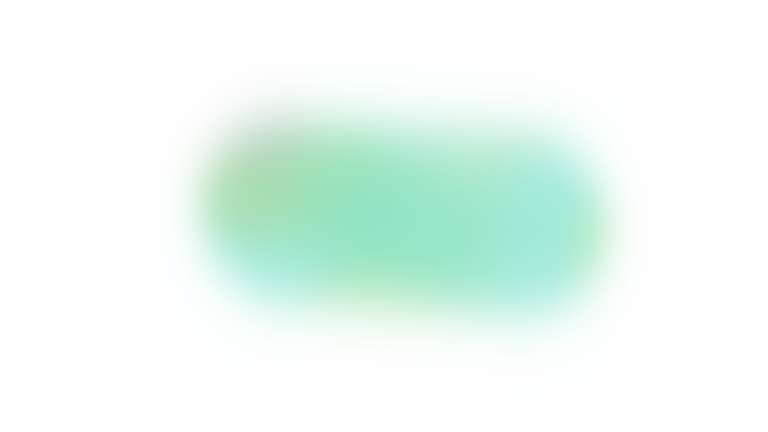
Reproduce this background procedurally as a Shadertoy shader.

```glsl
// A soft mint cloud on white, tinted with blurred pools of green, olive and aqua.

const vec3 PAPER = vec3(1.0);
const vec3 MINT  = vec3(0.55, 0.895, 0.78);
const vec3 JADE  = vec3(0.60, 0.90, 0.77);
const vec3 LEAF  = vec3(0.61, 0.88, 0.70);
const vec3 OLIVE = vec3(0.66, 0.86, 0.66);
const vec3 AQUA  = vec3(0.63, 0.92, 0.87);
const vec3 LIME  = vec3(0.69, 0.90, 0.70);
const vec3 SAGE  = vec3(0.70, 0.91, 0.79);
const vec3 MIST  = vec3(0.65, 0.91, 0.82);
const vec3 ASH   = vec3(0.70, 0.80, 0.74);

// Colour weighted by a Gaussian falloff; the weight sits in w.
vec4 pool(vec2 p, vec2 center, float radius, vec3 tint) {
    vec2 q = (p - center) / radius;
    return vec4(tint, 1.0) * exp(-dot(q, q));
}

// Weighted average of all pools.
vec3 inkColor(vec2 p) {
    vec4 sum = vec4(MINT, 1.0) * 0.001;
    sum += pool(p, vec2(0.89, 0.48), 0.17, MINT);
    sum += pool(p, vec2(1.04, 0.48), 0.14, JADE);
    sum += pool(p, vec2(0.775, 0.63), 0.13, LEAF);
    sum += pool(p, vec2(0.59, 0.55), 0.12, OLIVE);
    sum += pool(p, vec2(1.25, 0.48), 0.16, AQUA);
    sum += pool(p, vec2(0.59, 0.36), 0.14, AQUA);
    sum += pool(p, vec2(0.87, 0.26), 0.13, LIME);
    sum += pool(p, vec2(1.09, 0.64), 0.12, SAGE);
    sum += pool(p, vec2(1.43, 0.44), 0.10, LIME);
    sum += pool(p, vec2(1.00, 0.79), 0.15, MIST);
    sum += pool(p, vec2(0.61, 0.70), 0.10, ASH);
    return sum.rgb / sum.w;
}

// Logistic edge of a slanted capsule, softer above and below than at its ends.
float cloudCoverage(vec2 p, vec2 center, float halfLength, float radius, float slant) {
    vec2 q = p - center;
    q.y += slant * q.x;
    q.x -= clamp(q.x, -halfLength, halfLength);
    float vertical = q.y * q.y / (dot(q, q) + 0.0001);
    float softness = mix(0.028, 0.038, vertical);
    return 1.0 / (1.0 + exp((length(q) - radius) / softness));
}

void mainImage(out vec4 fragColor, in vec2 fragCoord) {
    // Height is one unit; x is centered so other aspect ratios stay balanced.
    vec2 p = (fragCoord - 0.5 * iResolution.xy) / iResolution.y + vec2(0.889, 0.5);
    float coverage = cloudCoverage(p, vec2(0.935, 0.497), 0.26, 0.204, 0.05);
    fragColor = vec4(mix(PAPER, inkColor(p), coverage), 1.0);
}
```
